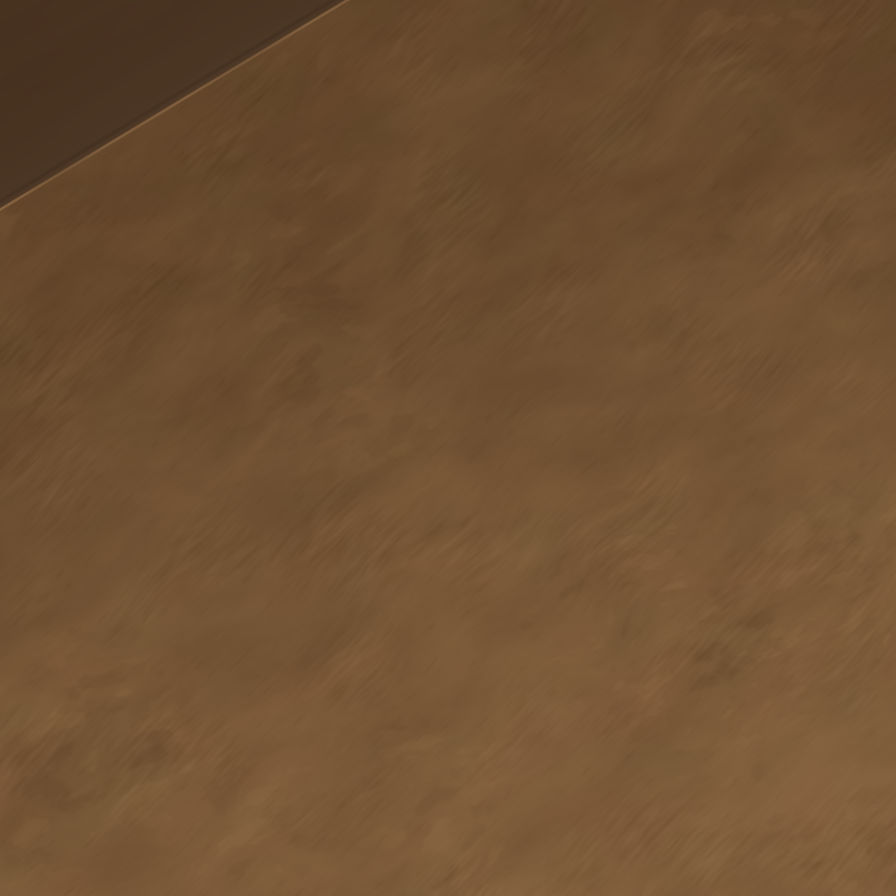
Give the GLSL for this texture, as a Shadertoy shader.

```glsl
#define EDGE_START vec2(0.0, 0.766)
#define EDGE_ANGLE 0.543
#define BLOTCH_ANGLE 0.52
#define STREAK_ANGLE 0.80
#define BLOTCH_CONTRAST 0.66
#define DAB_CONTRAST 0.20
#define STREAK_CONTRAST 0.020
#define TINT_CONTRAST 0.010
#define DARK_BROWN vec3(0.388, 0.275, 0.166)
#define LIGHT_BROWN vec3(0.505, 0.371, 0.238)
#define PANEL_BROWN vec3(0.287, 0.200, 0.131)
#define RIM_TAN vec3(0.530, 0.395, 0.255)

vec2 hashGradient(vec2 cell) {
    vec3 p = fract(cell.xyx * vec3(0.1031, 0.1030, 0.0973));
    p += dot(p, p.yzx + 33.33);
    float angle = 6.2832 * fract((p.x + p.y) * p.z);
    return vec2(cos(angle), sin(angle));
}

float gradientNoise(vec2 p) {
    vec2 i = floor(p), f = p - i;
    vec2 u = f * f * f * (f * (f * 6.0 - 15.0) + 10.0);
    float a = dot(hashGradient(i), f);
    float b = dot(hashGradient(i + vec2(1, 0)), f - vec2(1, 0));
    float c = dot(hashGradient(i + vec2(0, 1)), f - vec2(0, 1));
    float d = dot(hashGradient(i + vec2(1, 1)), f - vec2(1, 1));
    return mix(mix(a, b, u.x), mix(c, d, u.x), u.y);
}

float fractalNoise(vec2 p) {
    float sum = 0.0, amplitude = 0.5;
    for (int octave = 0; octave < 5; octave++) {
        sum += amplitude * gradientNoise(p);
        p = p * 2.03 + 17.3;
        amplitude *= 0.5;
    }
    return sum;
}

// Coordinates with x running along the given direction
vec2 alongAngle(vec2 p, float angle) {
    float c = cos(angle), s = sin(angle);
    return vec2(c * p.x + s * p.y, c * p.y - s * p.x);
}

vec3 brushedSurface(vec2 uv) {
    vec2 warp = 0.03 * vec2(gradientNoise(uv * 8.0), gradientNoise(uv * 8.0 + 31.0));
    vec2 blotchUv = alongAngle(uv + warp, BLOTCH_ANGLE);
    vec2 streakUv = alongAngle(uv + 0.3 * warp, STREAK_ANGLE);

    // Broad light falling off towards the upper left and the top right corner
    float light = 0.03 + 0.92 * smoothstep(0.12, 0.92, 0.74 * (1.0 - uv.y) + 0.26 * uv.x);
    light -= 0.18 * smoothstep(0.35, 0.0, distance(uv, vec2(1.0)));

    // Soft slanted blotches with finer mottling
    light += BLOTCH_CONTRAST * fractalNoise(blotchUv * vec2(4.0, 7.5) + 5.0);
    light += 0.5 * BLOTCH_CONTRAST * fractalNoise(blotchUv * vec2(11.0, 22.0) + 40.0);

    // Sparse dabs with crisp borders, thicker towards the lower right
    float dabArea = smoothstep(-0.15, 0.4, gradientNoise(uv * 4.5 + 23.0) + 0.25 * (uv.x - uv.y));
    float dabs = fractalNoise(blotchUv * vec2(13.0, 30.0) + 71.0);
    light += DAB_CONTRAST * dabArea * (smoothstep(0.10, 0.22, dabs) - smoothstep(0.08, 0.24, -dabs));

    // Fine brush strokes gathered in patches over calm ground
    float presence = 0.25 + 1.1 * smoothstep(-0.1, 0.4, gradientNoise(uv * 9.0 + 60.0));
    float strokes = 0.8 * gradientNoise(streakUv * vec2(20.0, 110.0))
                  + gradientNoise(streakUv * vec2(34.0, 230.0) + 9.0);

    // Sparse short scratches, mostly dark
    float scratch = gradientNoise(streakUv * vec2(28.0, 190.0) + 120.0);
    float scratches = smoothstep(0.33, 0.5, -scratch) - 0.6 * smoothstep(0.38, 0.55, scratch);

    // Drift between reddish and olive brown
    float tint = gradientNoise(blotchUv * vec2(9.0, 16.0) + 80.0);

    vec3 color = mix(DARK_BROWN, LIGHT_BROWN, clamp(light, -0.05, 1.12));
    color += STREAK_CONTRAST * (strokes * presence - 0.55 * scratches);
    return color + TINT_CONTRAST * tint * vec3(1.0, -0.4, 0.2);
}

vec3 darkPanel(vec2 uv, float height) {
    float grain = gradientNoise(alongAngle(uv, EDGE_ANGLE) * vec2(5.0, 45.0));
    float glow = exp(-height * 22.0) - 0.35;
    return PANEL_BROWN + 0.026 * glow + 0.008 * grain;
}

void mainImage(out vec4 fragColor, in vec2 fragCoord) {
    vec2 uv = fragCoord / iResolution.xy;
    float pixel = 1.0 / iResolution.y;

    // Signed height above the straight slanted edge
    vec2 edgeUv = alongAngle(uv - EDGE_START, EDGE_ANGLE);
    float height = edgeUv.y;

    vec3 color = brushedSurface(uv);
    color = mix(color, darkPanel(uv, max(height, 0.0)), smoothstep(-pixel, pixel, height));

    // Thin lit rim, with a faint parallel groove on the panel
    float groove = exp(-pow((height - 0.008) / 0.0022, 2.0));
    color *= 1.0 - 0.10 * groove;
    float rim = 1.0 - smoothstep(0.0006, 0.0010 + 1.2 * pixel, abs(height));
    float rimStrength = 0.75 + 0.4 * gradientNoise(vec2(edgeUv.x * 12.0, 3.5));
    color = mix(color, RIM_TAN, rim * rimStrength);

    fragColor = vec4(color, 1.0);
}
```
